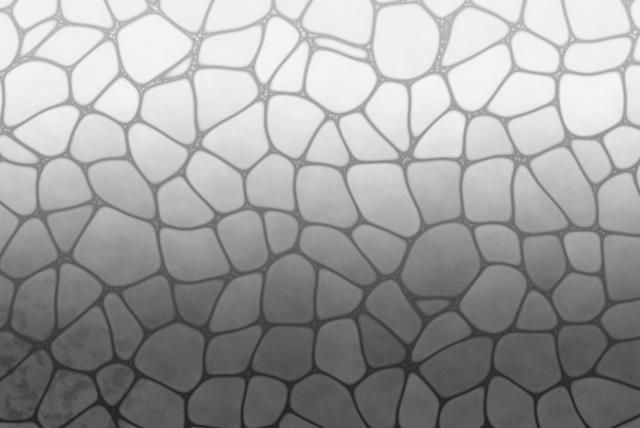
Write a WebGL 2 fragment shader that draws this texture.

```glsl
#version 300 es
precision highp float;
// Wall of rounded cobbles set in gritty mortar, fading from white at the top to dark grey.
uniform vec2 u_resolution;
out vec4 fragColor;

vec3 hash3(vec2 cell) {
  vec3 q = fract(vec3(cell.xyx) * vec3(0.1031, 0.1030, 0.0973));
  q += dot(q, q.yxz + 33.33);
  return fract((q.xxy + q.yzz) * q.zyx);
}

// Stone centre (xy) and size weight (z) of a grid cell
vec3 stoneSite(vec2 cell) {
  vec3 h = hash3(cell + 17.0);
  return vec3(cell + 0.5 + 0.9 * (h.xy - 0.5), 0.4 * h.z);
}

// Rounded distance to the stone border, positive inside; also gives the stone's cell
float stoneDistance(vec2 p, out vec2 stoneCell) {
  vec2 base = floor(p);
  float nearest = 1e5;
  vec3 own = vec3(0.0);
  stoneCell = base;
  for (int y = -2; y <= 2; y++)
    for (int x = -2; x <= 2; x++) {
      vec2 cell = base + vec2(x, y);
      vec3 site = stoneSite(cell);
      vec2 r = p - site.xy;
      float power = dot(r, r) - site.z;
      if (power < nearest) { nearest = power; own = site; stoneCell = cell; }
    }
  // Soft minimum over the straight borders rounds the corners
  float total = 0.0;
  for (int y = -2; y <= 2; y++)
    for (int x = -2; x <= 2; x++) {
      vec2 cell = stoneCell + vec2(x, y);
      if (cell == stoneCell) continue;
      vec3 site = stoneSite(cell);
      vec2 r = p - site.xy;
      float border = 0.5 * (dot(r, r) - site.z - nearest) / length(site.xy - own.xy);
      total += exp(-17.0 * border);
    }
  return -log(total) / 17.0;
}

// Distance to the nearest speck centre
float cellular(vec2 p) {
  vec2 base = floor(p);
  float nearest = 2.0;
  for (int y = -1; y <= 1; y++)
    for (int x = -1; x <= 1; x++) {
      vec2 cell = base + vec2(x, y);
      nearest = min(nearest, length(p - cell - hash3(cell).xy));
    }
  return nearest;
}

float layeredSines(vec2 p) {
  float sum = 0.0, gain = 0.5;
  for (int i = 0; i < 5; i++) {
    sum += gain * sin(p.x + 1.3 * sin(p.y)) * sin(p.y + 1.1 * sin(p.x * 0.8));
    p = mat2(1.5, 1.2, -1.2, 1.5) * p + 2.7;
    gain *= 0.6;
  }
  return sum;
}

void main() {
  vec2 uv = gl_FragCoord.xy / u_resolution;
  vec2 p = gl_FragCoord.xy / u_resolution.y;
  float pixel = 8.4 / u_resolution.y;

  // Slightly bent grid gives the stones uneven, curved sides
  vec2 grid = p * 8.4 + 0.16 * sin(p.yx * vec2(11.0, 13.0) + vec2(0.6, 2.1));
  grid += 0.025 * sin(p.yx * 47.0);
  vec2 stoneCell;
  float d = stoneDistance(grid, stoneCell) - 0.022;
  vec3 variety = hash3(stoneCell + 71.0);

  // Mortar with fine pebbles, darkest right beside the stones
  float mortar = mix(0.15, 0.8, smoothstep(-0.05, 1.02, uv.y));
  float grit = 1.0 - smoothstep(0.1, 0.65, cellular(p * 110.0));
  mortar *= 0.9 + 0.26 * grit * smoothstep(-0.01, -0.07, d);

  // Stone face: height gradient, own tone, tilt and worn surface
  float height = uv.y + 0.03 * (variety.x - 0.5);
  float stone = mix(0.36, 0.945, smoothstep(0.15, 0.83, height));
  float midtone = 1.0 - 0.75 * smoothstep(0.5, 0.9, uv.y);
  stone += 0.06 * (variety.y - 0.5) * midtone;
  vec2 tilt = grid - stoneSite(stoneCell).xy;
  stone += 0.03 * dot(tilt, vec2(-0.3, 0.8)) * midtone;
  stone += 0.03 * layeredSines(p * 34.0 + variety.xy * 20.0) * midtone;
  stone += 0.02 * (hash3(floor(p * 342.0)).x - 0.5) * midtone;

  // Soft dark stains gather in the lower left
  float corner = smoothstep(0.5, 0.05, length(uv * vec2(1.3, 1.0)));
  stone -= 0.08 * smoothstep(-0.1, 0.5, layeredSines(p * 52.0 + 4.0)) * corner;

  // Bevel: dim outer edge, then a faint pale rim
  stone *= 1.0 - 0.16 * exp(-max(d, 0.0) * 34.0);
  stone += 0.02 * exp(-pow((d - 0.055) / 0.025, 2.0));

  float tone = mix(mortar, stone, smoothstep(-1.1 * pixel, 1.1 * pixel, d));
  fragColor = vec4(vec3(clamp(tone, 0.0, 1.0)), 1.0);
}
```
